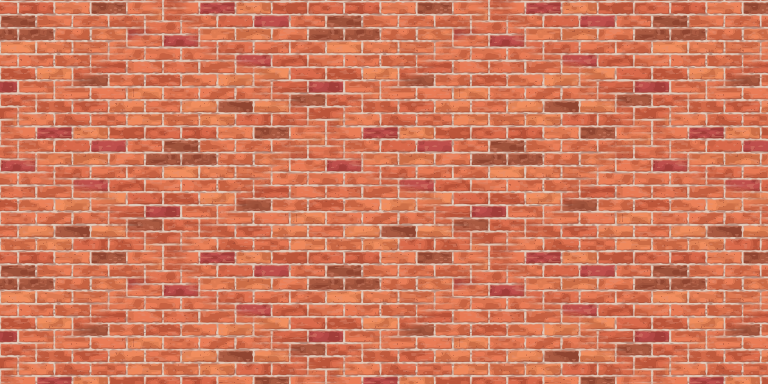
A WebGL 2 fragment shader for this texture:

```glsl
#version 300 es
precision highp float;

uniform vec2 u_resolution;
out vec4 outColor;

// Layout, in canvas heights
const vec2 TILE_SIZE = vec2(0.849, 0.650);
const vec2 TILE_ORIGIN = vec2(0.0, 0.021);
const vec2 BRICKS = vec2(9.0, 19.0);
const float MORTAR_WIDTH = 0.0045;
const float CORNER_RADIUS = 0.0025;
const float EDGE_WEAR = 0.0022;
const float RIM_WIDTH = 0.0045;
const float GHOST_WIDTH = 0.075;
const float ODD_BRICK_SHARE = 0.11;

// Colours
const vec3 MORTAR_LIGHT = vec3(0.88, 0.79, 0.73);
const vec3 MORTAR_DARK = vec3(0.72, 0.56, 0.50);
const vec3 CLAY_DEEP = vec3(0.79, 0.37, 0.26);
const vec3 CLAY_MAIN = vec3(0.86, 0.45, 0.31);
const vec3 CLAY_ORANGE = vec3(0.89, 0.52, 0.34);
const vec3 CLAY_PALE = vec3(0.88, 0.57, 0.47);
const vec3 CLAY_CRIMSON = vec3(0.70, 0.28, 0.27);
const vec3 CLAY_BROWN = vec3(0.62, 0.32, 0.23);
const vec3 SHADOW = vec3(0.58, 0.27, 0.20);

float hash(vec2 p) {
  vec3 q = fract(p.xyx * 0.1031);
  q += dot(q, q.yzx + 33.33);
  return fract((q.x + q.y) * q.z);
}

// Value noise that wraps once per tile
float noise(vec2 uv, vec2 cells) {
  vec2 p = uv * cells;
  vec2 i = floor(p);
  vec2 f = fract(p);
  f = f * f * (3.0 - 2.0 * f);
  vec2 a = mod(i, cells);
  vec2 b = mod(i + 1.0, cells);
  return mix(mix(hash(a), hash(vec2(b.x, a.y)), f.x),
             mix(hash(vec2(a.x, b.y)), hash(b), f.x), f.y);
}

float roundedBox(vec2 p, vec2 halfSize, float radius) {
  vec2 q = abs(p) - halfSize + radius;
  return length(max(q, 0.0)) + min(max(q.x, q.y), 0.0) - radius;
}

// Base tone of one brick, with a few odd dark or pale ones
vec3 clayTone(vec2 id) {
  float tone = hash(id + 17.0);
  float kind = hash(id + 71.0);
  vec3 clay = mix(CLAY_DEEP, CLAY_MAIN, smoothstep(0.0, 0.55, tone));
  clay = mix(clay, CLAY_ORANGE, smoothstep(0.6, 1.0, tone));
  vec3 odd = kind < 0.4 ? CLAY_CRIMSON : kind < 0.85 ? CLAY_BROWN : CLAY_PALE;
  return hash(id + 133.0) < ODD_BRICK_SHARE ? odd : clay;
}

// Running bond wall over one tile, y pointing down
vec3 wall(vec2 uv) {
  vec2 cell = uv * BRICKS;
  cell.x += 0.5 * (1.0 - mod(floor(cell.y), 2.0));
  vec2 id = mod(floor(cell), BRICKS);
  vec2 brickSize = TILE_SIZE / BRICKS;
  vec2 local = (fract(cell) - 0.5) * brickSize;
  vec2 halfSize = 0.5 * (brickSize - MORTAR_WIDTH);

  // Worn outline
  float dist = roundedBox(local, halfSize, CORNER_RADIUS);
  dist += (noise(uv, vec2(110.0, 90.0)) - 0.5) * EDGE_WEAR;
  float aa = 0.75 / u_resolution.y;

  // Painted patches, streaks and pits
  float patches = noise(uv, vec2(38.0, 52.0));
  float streaks = noise(uv, vec2(75.0, 130.0));
  float grain = noise(uv, vec2(210.0, 160.0));
  vec3 clay = clayTone(id);
  clay = mix(clay, clay * vec3(0.91, 0.85, 0.83), smoothstep(0.56, 0.64, patches));
  clay = mix(clay, clay * 1.05 + 0.015, smoothstep(0.42, 0.34, patches));
  clay = mix(clay, CLAY_PALE, 0.35 * smoothstep(0.68, 0.85, streaks));
  clay = mix(clay, SHADOW, 0.45 * smoothstep(0.88, 0.96, grain));

  // Lit upper left rim, shaded lower right rim
  float rim = smoothstep(-RIM_WIDTH, 0.0, dist);
  float side = dot(local / halfSize, vec2(0.35, 0.85));
  clay = mix(clay, CLAY_PALE, 0.6 * rim * smoothstep(0.0, -0.7, side));
  clay = mix(clay, SHADOW, 0.6 * rim * smoothstep(0.1, 0.8, side));

  vec3 mortar = mix(MORTAR_LIGHT, MORTAR_DARK, smoothstep(0.45, 0.95, streaks));
  return mix(clay, mortar, smoothstep(-aa, aa, dist));
}

void main() {
  vec2 p = gl_FragCoord.xy / u_resolution.y;
  vec2 uv = fract((vec2(p.x, 1.0 - p.y) - TILE_ORIGIN) / TILE_SIZE);

  // A half-tile shifted copy fills the corners, leaving faint double joints
  vec2 fromCentre = abs(uv - 0.5);
  float diamond = fromCentre.x + fromCentre.y;
  diamond += (noise(uv, vec2(9.0, 8.0)) - 0.5) * 0.12;
  float blend = smoothstep(0.5 - GHOST_WIDTH, 0.5 + GHOST_WIDTH, diamond);
  outColor = vec4(mix(wall(uv), wall(fract(uv + 0.5)), blend), 1.0);
}
```
